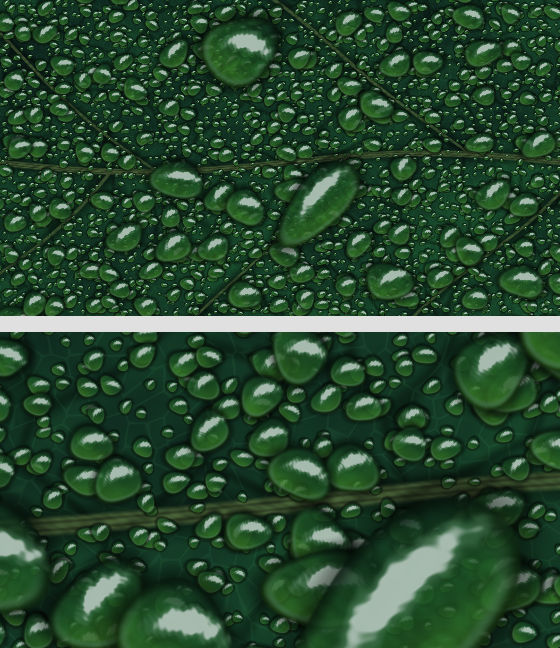
Top: the whole. Bottom: its middle third, enlarged.
A WebGL 1 fragment shader for this texture:

```glsl
precision highp float;
// Dark green leaf with pale veins, covered in glossy water drops of many sizes.
uniform vec2 u_resolution;

#define SOFT 0.0022
#define DROP_AMOUNT 0.86
#define GLOSS 0.9
#define DARK vec3(0.05, 0.14, 0.115)
#define LEAF vec3(0.09, 0.28, 0.165)
#define MOSS vec3(0.12, 0.35, 0.15)
#define LIME vec3(0.24, 0.51, 0.15)
#define SAGE vec3(0.30, 0.49, 0.35)
#define SHINE vec3(0.70, 0.77, 0.73)
#define VEIN vec3(0.33, 0.44, 0.25)

vec2 hash2(vec2 p) {
  return fract(sin(vec2(dot(p, vec2(127.1, 311.7)), dot(p, vec2(269.5, 183.3)))) * 43758.55);
}

mat2 rotate(float a) {
  float c = cos(a), s = sin(a);
  return mat2(c, -s, s, c);
}

// Gap between the two nearest cell points: zero on cell borders.
float cellGap(vec2 p) {
  vec2 cell = floor(p);
  float near1 = 9.0, near2 = 9.0;
  for (int j = -1; j <= 1; j++)
  for (int i = -1; i <= 1; i++) {
    vec2 id = cell + vec2(float(i), float(j));
    float d = length(id + hash2(id) - p);
    near2 = min(near2, max(near1, d));
    near1 = min(near1, d);
  }
  return near2 - near1;
}

float layeredSines(vec2 p) {
  return (sin(p.x * 1.7 + 2.0 * sin(p.y * 1.3)) + sin(p.y * 2.9 - p.x * 2.1)
        + 0.6 * sin(p.x * 5.3 + p.y * 3.7 + sin(p.y * 4.1))) / 2.6;
}

// Distances to the midrib (x) and to the nearest side vein (y).
vec2 veinDistance(vec2 p) {
  float d = p.y - 0.485 + 0.03 * sin(p.x * 3.5);
  bool above = d > 0.0;
  float slope = above ? 1.25 : -1.0;
  float gap = above ? 0.99 : 0.75;
  float u = p.x + slope * d - (above ? 0.5 : 0.35) + 0.025 * sin(d * 9.0);
  float side = abs(mod(u + 0.5 * gap, gap) - 0.5 * gap);
  return vec2(abs(d), side / sqrt(1.0 + slope * slope));
}

vec3 leafColour(vec2 p) {
  vec2 v = veinDistance(p);
  float nearVein = min(v.x, v.y);
  float light = 0.5 + 0.4 * layeredSines(p * 5.0) + 0.15 * layeredSines(p * 31.0);
  light += 0.22 * smoothstep(0.55, 0.4, p.y) - 0.15 * smoothstep(0.9, 0.2, p.x);
  vec3 col = mix(DARK, LEAF, clamp(light, 0.0, 1.15));

  // Broad dark creases, then the fine net of pale veinlets
  vec2 warped = p + 0.006 * sin(p.yx * 37.0);
  col *= 1.0 - 0.35 * smoothstep(0.12, 0.0, cellGap(warped * 6.0));
  col += 0.045 * vec3(0.5, 1.0, 0.6) * smoothstep(0.12, 0.0, cellGap(warped * 36.0));

  // Side veins and midrib, each in a shaded groove
  col *= 1.0 - 0.4 * smoothstep(0.035, 0.005, nearVein);
  float grain = 0.8 + 0.2 * layeredSines(p * vec2(70.0, 130.0));
  col = mix(col, VEIN * grain, 0.75 * smoothstep(0.0065, 0.0025, v.y));
  col = mix(col, VEIN * grain, 0.9 * smoothstep(0.0125, 0.006, v.x));
  return col * (1.0 - 0.3 * smoothstep(0.003, 0.0, abs(v.x - 0.004)));
}

// Paints one drop: contact shadow, lit body, dark rim and ragged reflection.
void paintDrop(inout vec3 col, vec2 p, vec2 centre, float r, float stretch, float angle, vec2 h) {
  vec2 q = rotate(angle) * (p - centre) / r;
  q.x /= stretch;
  if (dot(q, q) > 4.0) return;
  float a = atan(q.y, q.x);
  float d = length(q) * (1.0 + 0.09 * sin(2.0 * a + 6.3 * h.x) + 0.07 * sin(3.0 * a + 6.3 * h.y));
  float soft = SOFT / r;
  col *= 1.0 - 0.45 * smoothstep(1.35, 0.95, d);

  float low = clamp(0.5 - 0.45 * q.y - 0.2 * q.x, 0.0, 1.0);
  vec3 body = mix(LEAF * 0.75, MOSS, smoothstep(0.0, 0.45, low));
  body = mix(body, LIME, smoothstep(0.4, 0.95, low) * (0.6 + 0.4 * h.x));
  body = mix(body, col * 1.6, 0.25);
  body *= 0.93 + 0.12 * layeredSines(p * 45.0);
  body *= 1.0 - 0.5 * smoothstep(0.78, 1.0, d);
  body = mix(body, SAGE, 0.5 * smoothstep(0.12, 0.0, abs(d - 0.86)) * smoothstep(0.2, 0.9, low));

  vec2 g = rotate(0.45 * (h.y - 0.2)) * (q - vec2(0.18, 0.3));
  g.y += 0.4 * g.x * g.x;
  float streak = length(g * vec2(1.55, 4.0)) + 0.2 * layeredSines(q * vec2(9.0, 5.0) + 20.0 * h);
  body = mix(body, SAGE, 0.65 * smoothstep(1.4 + soft, 0.8, streak));
  body = mix(body, SHINE, GLOSS * smoothstep(0.95 + soft, 0.72 - soft, streak));
  col = mix(col, body, smoothstep(1.0 + soft, 1.0 - soft, d));
}

// Scatters drops of one size class on a jittered grid, clear of the veins.
void scatterDrops(inout vec3 col, vec2 p, float size, float seed) {
  vec2 cell = floor(p / size);
  for (int j = -1; j <= 1; j++)
  for (int i = -1; i <= 1; i++) {
    vec2 id = cell + vec2(float(i), float(j));
    vec2 h = hash2(id + seed), k = hash2(id + seed + 57.0);
    vec2 centre = (id + 0.5 + 0.7 * (h - 0.5)) * size;
    vec2 v = veinDistance(centre);
    float r = min(size * mix(0.2, 0.42, k.x * k.x), 0.9 * min(v.x, v.y));
    if (k.y < DROP_AMOUNT && r > 0.12 * size)
      paintDrop(col, p, centre, r, 0.9 + 0.4 * h.y, 1.2 * (h.x - 0.4), k);
  }
}

void main() {
  vec2 p = gl_FragCoord.xy / u_resolution.y;
  vec3 col = leafColour(p);

  // Fine mist up to large beads
  float size = 0.027;
  for (int n = 0; n < 4; n++) {
    scatterDrops(col, p, size, 13.0 * float(n) + 5.0);
    size *= 1.75;
  }

  // Three pooled drops
  paintDrop(col, p, vec2(0.56, 0.43), 0.055, 1.7, -0.1, vec2(0.2, 0.1));
  paintDrop(col, p, vec2(0.76, 0.84), 0.115, 1.0, -0.3, vec2(0.5, 0.3));
  paintDrop(col, p, vec2(1.01, 0.36), 0.088, 1.75, 0.8, vec2(0.7, 0.2));
  gl_FragColor = vec4(col, 1.0);
}
```
